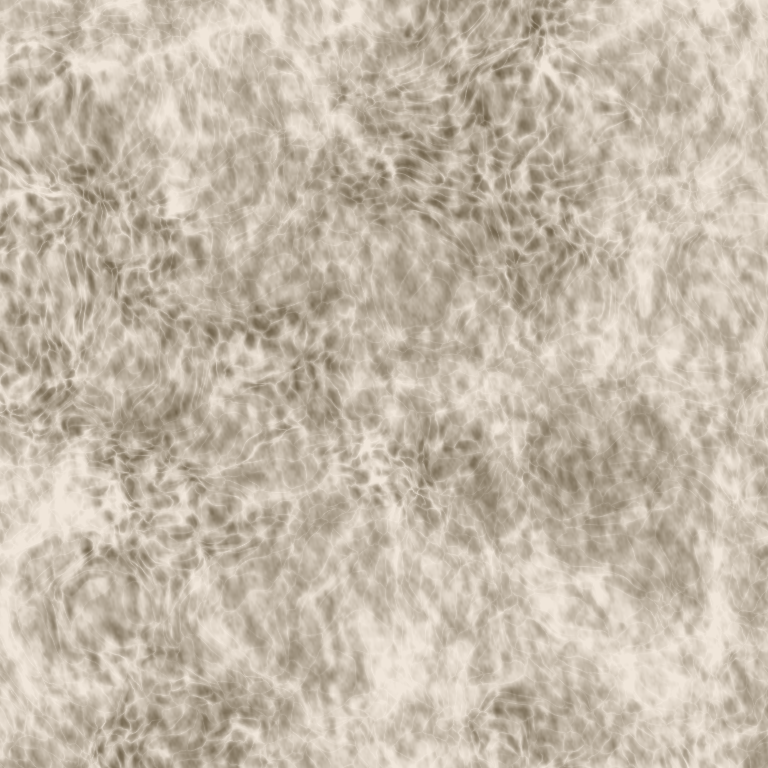
Write a Shadertoy shader that draws this texture.

```glsl
const vec3 DARK_TAUPE = vec3(0.56, 0.51, 0.43);
const vec3 PALE_CREAM = vec3(0.90, 0.86, 0.81);

vec2 hash2(vec2 p) {
    vec3 q = fract(vec3(p.xyx) * vec3(0.1031, 0.1030, 0.0973));
    q += dot(q, q.yzx + 33.33);
    return fract((q.xx + q.yz) * q.zy);
}

float valueNoise(vec2 p) {
    vec2 cell = floor(p), f = fract(p);
    f = f * f * (3.0 - 2.0 * f);
    float low = mix(hash2(cell).x, hash2(cell + vec2(1, 0)).x, f.x);
    float high = mix(hash2(cell + vec2(0, 1)).x, hash2(cell + vec2(1, 1)).x, f.x);
    return mix(low, high, f.y);
}

// Layered noise, normalised to 0..1
float fbm(vec2 p, int octaves) {
    float sum = 0.0, weight = 0.5, total = 0.0;
    for (int i = 0; i < octaves; i++) {
        sum += weight * valueNoise(p);
        total += weight;
        weight *= 0.5;
        p = p * 2.03 + vec2(17.3, 9.1);
    }
    return sum / total;
}

// x: distance to nearest seed, y: gap to the second nearest (0 on cell borders)
vec2 cellular(vec2 p) {
    vec2 cell = floor(p), f = fract(p);
    float first = 8.0, second = 8.0;
    for (int y = -1; y <= 1; y++) {
        for (int x = -1; x <= 1; x++) {
            vec2 offset = vec2(x, y);
            float d = length(offset + hash2(cell + offset) - f);
            second = min(second, max(first, d));
            first = min(first, d);
        }
    }
    return vec2(first, second - first);
}

// Displaces the plane so that cell borders wander and fray
vec2 warp(vec2 p, float frequency, float amount) {
    vec2 q = p * frequency;
    return p + amount * (vec2(fbm(q, 4), fbm(q + 41.7, 4)) - 0.5);
}

// Stretched cell borders along one direction, fading in and out in patches
float veins(vec2 p, float angle, float stretch, float scale, float width, float seed) {
    vec2 along = vec2(cos(angle), sin(angle));
    vec2 across = vec2(-along.y, along.x);
    vec2 q = vec2(dot(p, along) / stretch, dot(p, across)) * scale + seed;
    float gap = cellular(q).y;
    float patches = smoothstep(0.36, 0.64, fbm(p * scale * 0.7 + seed, 3));
    float core = exp(-gap / width);
    float halo = exp(-gap / (width * 4.0));
    return patches * (0.72 * core + 0.28 * halo);
}

// Light veins from broad bands down to hairlines
float veinNetwork(vec2 p) {
    float sum = 0.17 * veins(p, 0.33, 2.4, 4.6, 0.075, 3.7);
    sum += 0.13 * veins(p, 0.45, 2.2, 8.0, 0.070, 21.4);
    sum += 0.15 * veins(p, 1.95, 2.3, 4.2, 0.055, 35.2);
    sum += 0.10 * veins(p, -0.25, 2.5, 7.0, 0.060, 58.9);
    sum += 0.10 * veins(p, 0.60, 2.0, 18.0, 0.100, 73.1);
    sum += 0.09 * veins(p, 1.70, 2.2, 20.0, 0.090, 94.6);
    return sum;
}

vec3 stoneColor(float tone) {
    float soft = min(tone - 0.45 * max(tone - 0.87, 0.0), 0.94);
    float t = (max(soft, 0.44) - DARK_TAUPE.r) / (PALE_CREAM.r - DARK_TAUPE.r);
    return mix(DARK_TAUPE, PALE_CREAM, t);
}

void mainImage(out vec4 fragColor, in vec2 fragCoord) {
    vec2 p = fragCoord / iResolution.y;
    vec2 bent = warp(warp(p, 4.5, 0.17), 26.0, 0.022);

    // Clouds and steep fine grain
    float cloud = fbm(bent * vec2(3.0, 4.5) + 6.2, 4) - 0.5;
    vec2 leaning = vec2(p.x + 0.16 * p.y, p.y);
    float grain = fbm(leaning * vec2(82.0, 50.0), 3) - 0.5;

    // Pale web around small grains, with clustered dark pits
    vec2 grains = cellular(warp(bent, 60.0, 0.012) * vec2(52.0, 46.0));
    float web = exp(-grains.y / 0.16);
    float cluster = smoothstep(0.46, 0.68, fbm(bent * 6.0 + 12.8, 4));
    float pits = cluster * (1.0 - smoothstep(0.12, 0.55, grains.x));

    // Veins broken up by a crumbly texture
    float crumble = 0.45 + 1.1 * fbm(p * 34.0 + 50.0, 3);

    float tone = 0.708 + 0.25 * cloud + 0.38 * grain;
    tone += 0.075 * web - 0.15 * pits;
    tone += crumble * veinNetwork(bent);

    fragColor = vec4(stoneColor(tone), 1.0);
}
```
